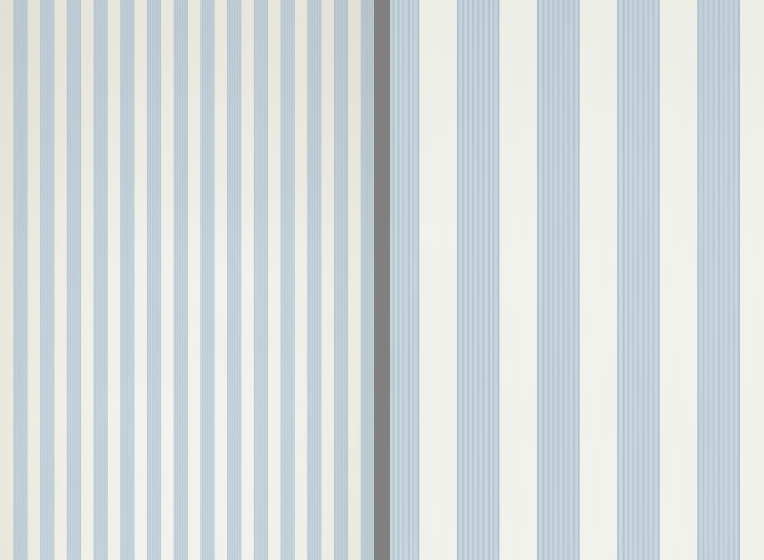
Left: the whole. Right: its middle third, enlarged.
Write a Shadertoy shader that draws this pattern.

```glsl
// Vertical ticking stripes: fourteen pale blue bands on warm cream paper.
// Each band is a flat tint crossed by fine engraved lines, drawn as exact
// box-filtered intervals, with hashed differences from band to band.

const float REPEATS = 14.0;        // bands across the canvas
const float FIRST_EDGE = 0.0358;   // left edge of the first band, canvas widths
const float BAND_WIDTH = 0.532;    // band width, in periods
const int LINE_COUNT = 9;          // engraved lines per band
const float LINE_WIDTH = 0.022;    // engraved line width, in periods
const float LINE_JITTER = 0.016;   // sideways wander of lines between bands
const float TINT_SPREAD = 0.018;   // tint difference between bands
const float GRAIN = 0.008;         // strength of the paper fibre
const float EDGE_SHADE = 0.045;    // darkening toward the sides and the top

const vec3 CREAM = vec3(0.942, 0.948, 0.922);
const vec3 CREAM_WARM = vec3(0.930, 0.925, 0.882);
const vec3 BLUE = vec3(0.772, 0.826, 0.862);
const vec3 BLUE_LINE = vec3(0.685, 0.743, 0.792);
const vec3 BLUE_GAP = vec3(0.835, 0.872, 0.893);

float hash21(vec2 p) {
    vec3 q = fract(vec3(p.xyx) * 0.1031);
    q += dot(q, q.yzx + 33.33);
    return fract((q.x + q.y) * q.z);
}

float valueNoise(vec2 p) {
    vec2 cell = floor(p);
    vec2 f = fract(p);
    f = f * f * (3.0 - 2.0 * f);
    float low = mix(hash21(cell), hash21(cell + vec2(1.0, 0.0)), f.x);
    float high = mix(hash21(cell + vec2(0.0, 1.0)), hash21(cell + 1.0), f.x);
    return mix(low, high, f.y);
}

// Share of a pixel centred on x that lies inside the interval [a, b].
float coverage(float x, float a, float b, float pixel) {
    float overlap = min(x + 0.5 * pixel, b) - max(x - 0.5 * pixel, a);
    return clamp(overlap / pixel, 0.0, 1.0);
}

// Colour inside one band; x runs from 0 to BAND_WIDTH.
vec3 bandColour(float x, float bandId, float pixel) {
    float contrast = mix(0.4, 0.9, hash21(vec2(bandId, 3.0)));
    float pitch = (BAND_WIDTH - LINE_WIDTH) / float(LINE_COUNT - 1);
    vec3 colour = BLUE;

    for (int i = 0; i < LINE_COUNT; i++) {
        float id = float(i);
        bool outer = i == 0 || i == LINE_COUNT - 1;
        float random = hash21(vec2(bandId + 5.0, id + 11.0));
        float start = id * pitch + (outer ? 0.0 : (random - 0.5) * LINE_JITTER);
        float weight = outer ? 0.9 : contrast * mix(0.6, 1.0, random);

        // A dark line, followed by a pale gap of uneven strength
        float line = coverage(x, start, start + LINE_WIDTH, pixel);
        float gapStart = start + 0.55 * pitch;
        float gap = coverage(x, gapStart, gapStart + 0.7 * LINE_WIDTH, pixel);
        colour = mix(colour, BLUE_LINE, line * weight);
        colour = mix(colour, BLUE_GAP, gap * contrast * random);
    }
    return colour;
}

void mainImage(out vec4 fragColor, in vec2 fragCoord) {
    vec2 uv = fragCoord / iResolution.xy;
    vec2 p = fragCoord / iResolution.x;
    float pixel = REPEATS / iResolution.x;

    // Centre each cell on its band so both edges are filtered in one cell
    float margin = 0.5 * (1.0 - BAND_WIDTH);
    float along = (p.x - FIRST_EDGE) * REPEATS + margin;
    float bandId = floor(along);
    float x = fract(along) - margin;

    // Cream ground, warmer toward the left, right and top
    float side = pow(abs(2.0 * uv.x - 1.0), 2.5);
    float top = smoothstep(0.45, 1.0, uv.y);
    float warmth = clamp(side * (uv.x < 0.5 ? 1.0 : 0.7) + 0.6 * top, 0.0, 1.0);
    vec3 ground = mix(CREAM, CREAM_WARM, warmth);

    // Blue band with a slight change of tint; the left margin stays bare
    vec3 band = bandColour(x, bandId, pixel);
    band += TINT_SPREAD * (hash21(vec2(bandId, 7.0)) - 0.5);
    float bandMask = coverage(x, 0.0, BAND_WIDTH, pixel) * step(0.0, bandId);
    vec3 colour = mix(ground, band, bandMask);

    // Soft shading and vertical paper fibre
    colour *= 1.0 - EDGE_SHADE * (0.45 * side + 0.65 * top);
    float fibre = valueNoise(p * vec2(170.0, 24.0)) - 0.5;
    float blotch = valueNoise(p * 5.0) - 0.5;
    colour += GRAIN * (0.7 * fibre + blotch);

    fragColor = vec4(clamp(colour, 0.0, 1.0), 1.0);
}
```
